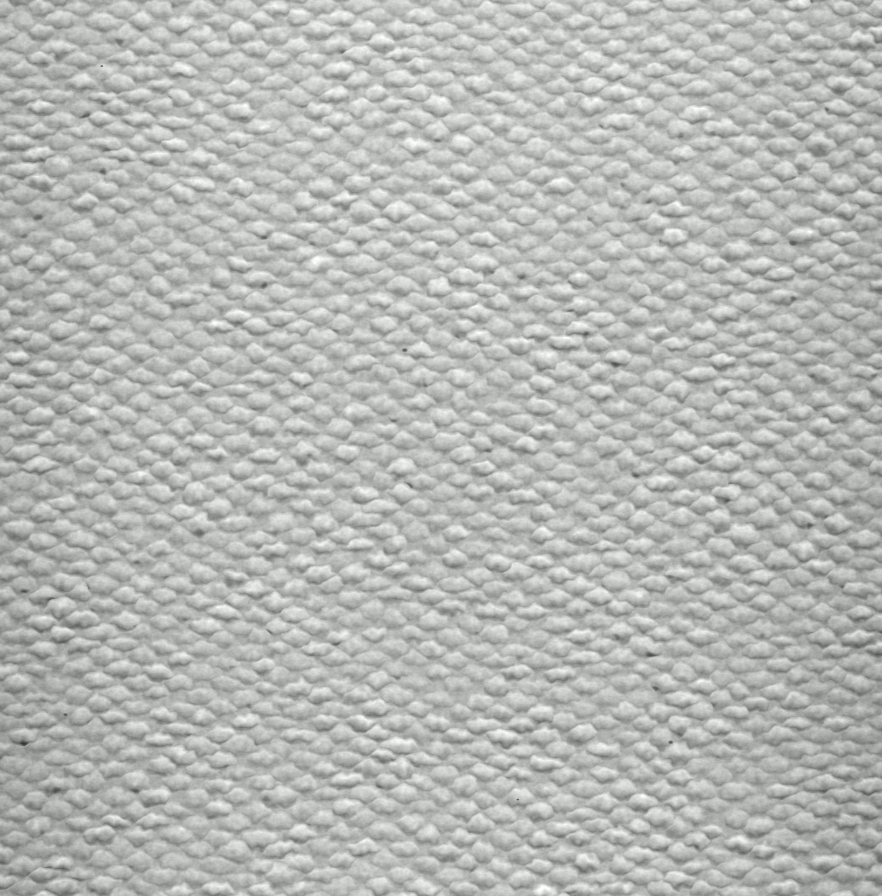
Write a Shadertoy shader that draws this texture.

```glsl
// Pale, coarse woven cloth: staggered rows of rounded thread bumps on a
// flatter ground, each jittered in place, size and height, lit from above by
// a height difference, then finished with grain, pits and uneven lighting.

const vec2 WEAVE = vec2(22.0, 70.0);   // bumps across, staggered rows up
const vec2 BUMP_RADIUS = vec2(0.42, 0.70);
const vec3 CLOTH = vec3(0.713, 0.721, 0.713);
const vec3 PIT = vec3(0.27, 0.28, 0.27);

vec2 hash2(vec2 p) {
    vec3 q = fract(vec3(p.xyx) * vec3(0.1031, 0.1030, 0.0973));
    q += dot(q, q.yzx + 33.33);
    return fract((q.xx + q.yz) * q.zy);
}

float cornerGradient(vec2 cell, vec2 offset) {
    return dot(hash2(cell) * 2.0 - 1.0, offset);
}

// Gradient noise, roughly -0.7 to 0.7
float noise(vec2 p) {
    vec2 i = floor(p), f = p - i;
    vec2 u = f * f * f * (f * (f * 6.0 - 15.0) + 10.0);
    vec2 e = vec2(1.0, 0.0);
    float low = mix(cornerGradient(i, f), cornerGradient(i + e, f - e), u.x);
    float high = mix(cornerGradient(i + e.yx, f - e.yx),
                     cornerGradient(i + e.xx, f - e.xx), u.x);
    return mix(low, high, u.y);
}

float fbm(vec2 p) {
    float sum = 0.0, gain = 1.0;
    for (int i = 0; i < 3; i++) {
        sum += gain * noise(p);
        p = p * 2.03 + 17.3;
        gain *= 0.55;
    }
    return sum;
}

// Bend the weave: rows drift, threads wander, outlines fray
vec2 weaveCoords(vec2 uv) {
    vec2 drift = vec2(noise(uv * 5.0 + 3.0), noise(uv * 4.0 + 41.0));
    vec2 wobble = vec2(noise(uv * 19.0 + 7.0), noise(uv * 23.0 + 63.0));
    vec2 fray = vec2(noise(uv * 85.0 + 13.0), noise(uv * 95.0 + 37.0));
    return uv * WEAVE + drift * vec2(0.35, 1.3) + wobble * vec2(0.16, 0.4)
         + fray * vec2(0.16, 0.42);
}

// One rounded bump; seed varies its place, size and height
float bumpHeight(vec2 offset, vec2 seed) {
    vec2 jitter = (hash2(seed) - 0.5) * vec2(0.18, 0.40);
    vec2 size = mix(vec2(0.80), vec2(1.14), hash2(seed + 57.0));
    vec2 d = (offset - jitter) / (BUMP_RADIUS * size);
    float tallness = mix(0.6, 1.2, hash2(seed + 113.0).x);
    return tallness * max(0.0, 1.0 - dot(d, d));
}

// Highest of the nearby bumps, in weave units
float clothHeight(vec2 p) {
    float height = 0.0;
    float baseRow = floor(p.y);
    for (int j = -1; j <= 1; j++) {
        float row = baseRow + float(j);
        float stagger = 0.5 * mod(row, 2.0);
        float baseColumn = floor(p.x - stagger);
        for (int i = -1; i <= 1; i++) {
            float column = baseColumn + float(i);
            vec2 centre = vec2(column + stagger, row) + 0.5;
            vec2 seed = vec2(column, row) + 200.0;
            height = max(height, bumpHeight(p - centre, seed));
        }
    }
    return height;
}

// Sparse dark specks: a few grid cells hold one each
float pits(vec2 p, float density) {
    vec2 cell = floor(p);
    vec2 place = 0.2 + 0.6 * hash2(cell + 311.0);
    vec2 kind = hash2(cell + 509.0);
    float radius = mix(0.05, 0.10, kind.y);
    float d = length((p - cell - place) * vec2(0.7, 1.0));
    return step(kind.x, density) * (1.0 - smoothstep(radius * 0.2, radius, d));
}

// Brighter at the top centre, falling off to the sides and lower corners
float roomLight(vec2 uv) {
    vec2 c = uv * 2.0 - 1.0;
    float sides = c.x * c.x * (0.05 + 0.03 * c.x * c.x);
    float ends = 0.018 * c.y - 0.035 * max(-c.y, 0.0) * c.x * c.x;
    return 0.02 - sides + ends + 0.015 * c.y * c.y + 0.02 * noise(uv * 3.0 + 9.0);
}

void mainImage(out vec4 fragColor, in vec2 fragCoord) {
    vec2 uv = fragCoord / iResolution.xy;
    vec2 p = weaveCoords(uv);

    // Relief: lit upper faces, deeper shade beneath each bump
    float height = clothHeight(p);
    float relief = height - clothHeight(p + vec2(0.03, 0.30));
    float wear = 1.0 + 0.5 * noise(uv * 9.0 + 21.0);
    float tone = relief * (relief < 0.0 ? 0.26 : 0.21) * wear;
    tone += 0.06 * (height - 0.3);

    // Fine fibres, blotches and small shiny flecks
    tone += 0.10 * fbm(uv * vec2(130.0, 165.0));
    tone += 0.025 * fbm(uv * 30.0 + 5.0);
    tone += 0.12 * smoothstep(0.25, 0.6, noise(uv * 60.0 + 71.0)) * height;

    // Small dark gaps where the ground lies open
    float gap = smoothstep(0.28, 0.6, noise(uv * vec2(55.0, 80.0) + 29.0));
    tone -= 0.22 * gap * smoothstep(0.0, 0.4, -relief);

    vec3 color = CLOTH + tone + roomLight(uv);
    color = mix(color, PIT, 0.8 * pits(uv * 32.0, 0.012));
    fragColor = vec4(clamp(color, 0.0, 1.0), 1.0);
}
```
